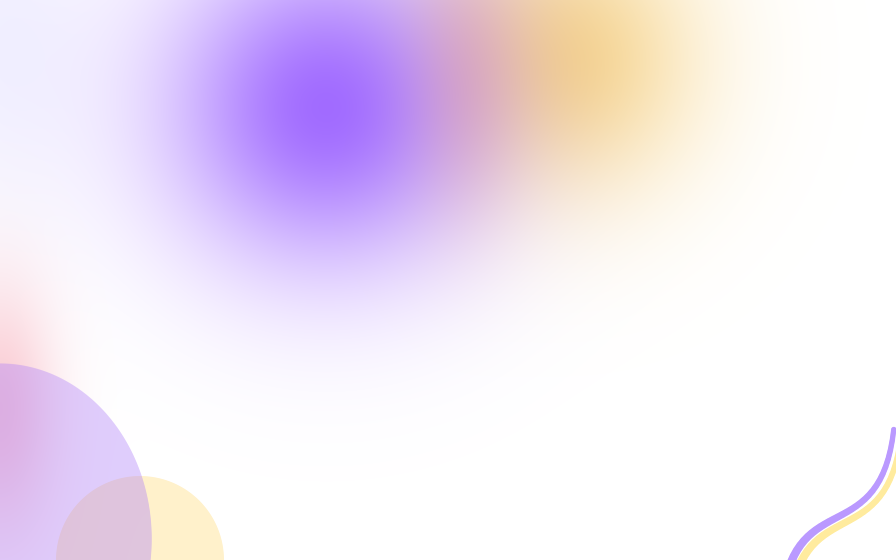
Reproduce this background procedurally as a Shadertoy shader.

```glsl
// Soft violet and gold glows on white, with corner discs and a two-tone ribbon.

// Gaussian falloff with a separate spread along each axis
float glow(vec2 p, vec2 center, vec2 spread) {
    vec2 d = (p - center) / spread;
    return exp(-0.5 * dot(d, d));
}

// Antialiased coverage of a signed distance
float coverage(float dist) {
    float pixel = 1.0 / iResolution.y;
    return 1.0 - smoothstep(-0.6 * pixel, 0.6 * pixel, dist);
}

float ellipseDistance(vec2 p, vec2 center, vec2 radii) {
    vec2 q = (p - center) / radii;
    return (length(q) - 1.0) * min(radii.x, radii.y);
}

vec2 ribbonPoint(float t) {
    float s = 1.0 - t;
    return s * s * s * vec2(1.4125, -0.004)
         + 3.0 * s * s * t * vec2(1.458, 0.108)
         + 3.0 * s * t * t * vec2(1.575, 0.046)
         + t * t * t * vec2(1.596, 0.233);
}

// Distance to the curve, sampled as short segments with a tapering width
float ribbonDistance(vec2 p) {
    float nearest = 1e3;
    vec2 a = ribbonPoint(0.0);
    for (int i = 1; i <= 28; i++) {
        float t = float(i) / 28.0;
        vec2 b = ribbonPoint(t);
        vec2 ab = b - a;
        float h = clamp(dot(p - a, ab) / dot(ab, ab), 0.0, 1.0);
        nearest = min(nearest, length(p - a - h * ab) - mix(0.0075, 0.0048, t));
        a = b;
    }
    return nearest;
}

void mainImage(out vec4 fragColor, in vec2 fragCoord) {
    vec2 p = fragCoord / iResolution.y;
    vec3 violet = vec3(0.63, 0.42, 1.0);
    vec3 color = vec3(1.0);

    // Pale tints along the left edge
    color = mix(color, vec3(0.945, 0.94, 1.0), glow(p, vec2(0.0, 0.92), vec2(0.13, 0.22)));
    color = mix(color, vec3(0.98, 0.80, 0.83), glow(p, vec2(0.0, 0.27), vec2(0.07, 0.16)));

    // Large overlapping glows, with a rosy seam between them
    color = mix(color, vec3(0.97, 0.84, 0.55), glow(p, vec2(1.01, 0.895), vec2(0.165, 0.172)));
    color = mix(color, violet, glow(p, vec2(0.583, 0.808), vec2(0.198)));
    color = mix(color, vec3(0.85, 0.50, 0.55), 0.26 * glow(p, vec2(0.83, 0.87), vec2(0.07, 0.17)));

    // Translucent corner discs
    float goldDisc = coverage(ellipseDistance(p, vec2(0.25, 0.0), vec2(0.15)));
    color = mix(color, vec3(1.0, 0.85, 0.45), 0.37 * goldDisc);
    float violetDisc = coverage(ellipseDistance(p, vec2(0.0, 0.038), vec2(0.271, 0.313)));
    color = mix(color, vec3(0.69, 0.51, 0.97), 0.4 * violetDisc);

    // Ribbon: gold strand below the violet one
    color = mix(color, vec3(1.0, 0.92, 0.62), coverage(ribbonDistance(p - vec2(0.013, -0.010))));
    color = mix(color, vec3(0.73, 0.60, 1.0), coverage(ribbonDistance(p)));

    fragColor = vec4(color, 1.0);
}
```
